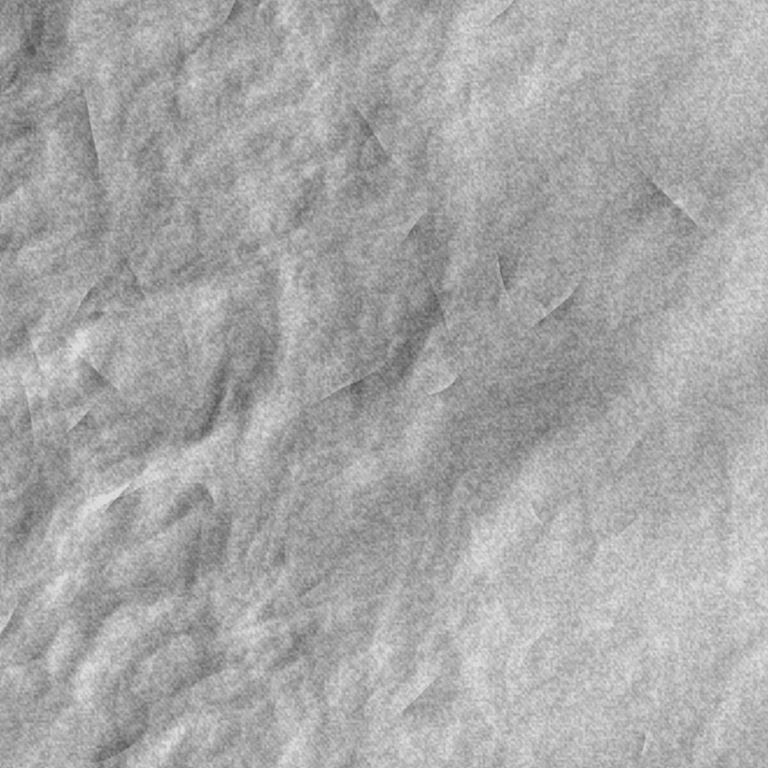
Write a Shadertoy shader that draws this texture.

```glsl
// Crumpled grey cotton cloth: soft diagonal folds, crossing wrinkles, sharp creases and a fine weave.
#define BASE_GREY 0.664
#define FOLD_ANGLE 0.75
#define FOLD_DEPTH 0.17
#define WRINKLE_SCALE 5.0
#define WRINKLE_DEPTH 0.062
#define CREASE_COUNT 40
#define CREASE_DEPTH 0.17
#define THREADS 330.0
#define WEAVE_DEPTH 0.115
#define TWILL_DEPTH 0.014

const float TAU = 6.2831853;

float hash(vec2 p) {
    vec3 q = fract(p.xyx * 0.1031);
    q += dot(q, q.yzx + 33.33);
    return fract((q.x + q.y) * q.z);
}

vec2 gradientAt(vec2 cell) {
    float a = TAU * hash(cell + 57.0);
    return vec2(cos(a), sin(a));
}

vec2 rotate(vec2 p, float a) {
    float c = cos(a), s = sin(a);
    return vec2(c * p.x + s * p.y, c * p.y - s * p.x);
}

float valueNoise(vec2 p) {
    vec2 i = floor(p), f = fract(p);
    f = f * f * (3.0 - 2.0 * f);
    return mix(mix(hash(i), hash(i + vec2(1, 0)), f.x),
               mix(hash(i + vec2(0, 1)), hash(i + vec2(1, 1)), f.x), f.y);
}

// Gradient noise, roughly -0.7 to 0.7
float gradientNoise(vec2 p) {
    vec2 i = floor(p), f = fract(p);
    vec2 u = f * f * f * (f * (f * 6.0 - 15.0) + 10.0);
    float a = dot(gradientAt(i), f);
    float b = dot(gradientAt(i + vec2(1, 0)), f - vec2(1, 0));
    float c = dot(gradientAt(i + vec2(0, 1)), f - vec2(0, 1));
    float d = dot(gradientAt(i + vec2(1, 1)), f - vec2(1, 1));
    return mix(mix(a, b, u.x), mix(c, d, u.x), u.y);
}

// Broad soft bands that run up to the right, clearest in the smooth right half
float folds(vec2 uv) {
    vec2 p = rotate(uv, FOLD_ANGLE);
    p.y += 0.05 * gradientNoise(uv * 3.0 + 8.0);
    float broad = gradientNoise(p * vec2(1.5, 3.2) + vec2(20.3, 41.6));
    float narrow = gradientNoise(p * vec2(2.6, 8.0) + vec2(31.7, 62.2));
    float patches = gradientNoise(uv * 4.5 + 73.0);
    float smoothSide = smoothstep(0.25, 0.7, uv.x);
    return mix(0.65, 1.1, smoothSide) * broad + 0.4 * smoothSide * narrow + 0.4 * patches;
}

// Cloth height with pinched ridges in two crossing directions
float wrinkleHeight(vec2 uv) {
    vec2 warp = vec2(gradientNoise(uv * 6.0 + 11.0), gradientNoise(uv * 6.0 + 47.0));
    vec2 q = uv + 0.035 * warp;
    float height = 0.0, scale = WRINKLE_SCALE, weight = 0.9;
    for (int i = 0; i < 5; i++) {
        float angle = i % 2 == 0 ? FOLD_ANGLE : -1.15;
        vec2 p = rotate(q, angle) * vec2(0.6, 1.0);
        float n = gradientNoise(p * scale + float(i) * 17.3);
        height += weight * sqrt(n * n + 0.002) / scale;
        scale *= 1.6;
        weight *= 0.86;
    }
    return height;
}

// Slope of the wrinkles towards light from the left
float wrinkles(vec2 uv) {
    vec2 toLight = 0.002 * vec2(-0.88, 0.48);
    return (wrinkleHeight(uv - toLight) - wrinkleHeight(uv + toLight)) / 0.004;
}

// Tapered sharp edges, lit on one side and shaded on the other
float creases(vec2 uv) {
    float sum = 0.0;
    for (int i = 0; i < CREASE_COUNT; i++) {
        float id = float(i);
        vec2 centre = vec2(pow(hash(vec2(id, 3.0)), 1.4), hash(vec2(id, 9.0)));
        float spread = hash(vec2(id, 15.0)) - 0.5;
        float angle = i % 2 == 0 ? -1.15 + 0.7 * spread : 0.6 + 0.9 * spread;
        float halfLength = mix(0.025, 0.09, hash(vec2(id, 21.0)));
        vec2 p = rotate(uv - centre, angle);
        float t = p.x / halfLength;
        p.y += 0.004 * sin(t * 2.2 + id) + 0.005 * gradientNoise(uv * 22.0 + id);
        float taper = 1.0 - smoothstep(0.1, 1.0, abs(t));
        float width = mix(0.005, 0.02, hash(vec2(id, 27.0))) * (0.35 + taper);
        float lit = 0.75 * exp(-abs(p.y) / (0.5 * width));
        float shade = -exp(-abs(p.y) / width);
        float strength = mix(0.25, 1.0, hash(vec2(id, 33.0)));
        float side = smoothstep(-0.0018, 0.0018, p.y);
        sum += strength * taper * mix(shade, lit, hash(vec2(id, 39.0)) < 0.7 ? side : 1.0 - side);
    }
    return sum;
}

// Fine uneven crossing threads with a faint diagonal twill
float weave(vec2 uv) {
    float warpThreads = valueNoise(uv * THREADS * vec2(1.0, 0.65));
    float weftThreads = valueNoise(uv * THREADS * vec2(0.65, 1.0) + 91.0);
    float twill = sin(TAU * dot(uv, vec2(0.44, 0.36) * THREADS) + 3.0 * valueNoise(uv * 40.0));
    return WEAVE_DEPTH * (warpThreads + weftThreads - 1.0) + TWILL_DEPTH * twill;
}

void mainImage(out vec4 fragColor, in vec2 fragCoord) {
    vec2 uv = fragCoord / iResolution.y;
    float crumple = mix(1.2, 0.5, smoothstep(0.3, 0.8, uv.x));
    float grey = BASE_GREY + 0.08 * (uv.x - 0.45);
    grey += FOLD_DEPTH * folds(uv);
    grey += WRINKLE_DEPTH * crumple * wrinkles(uv);
    grey += CREASE_DEPTH * creases(uv);
    grey += weave(uv);
    fragColor = vec4(vec3(clamp(grey, 0.34, 0.86)), 1.0);
}
```
